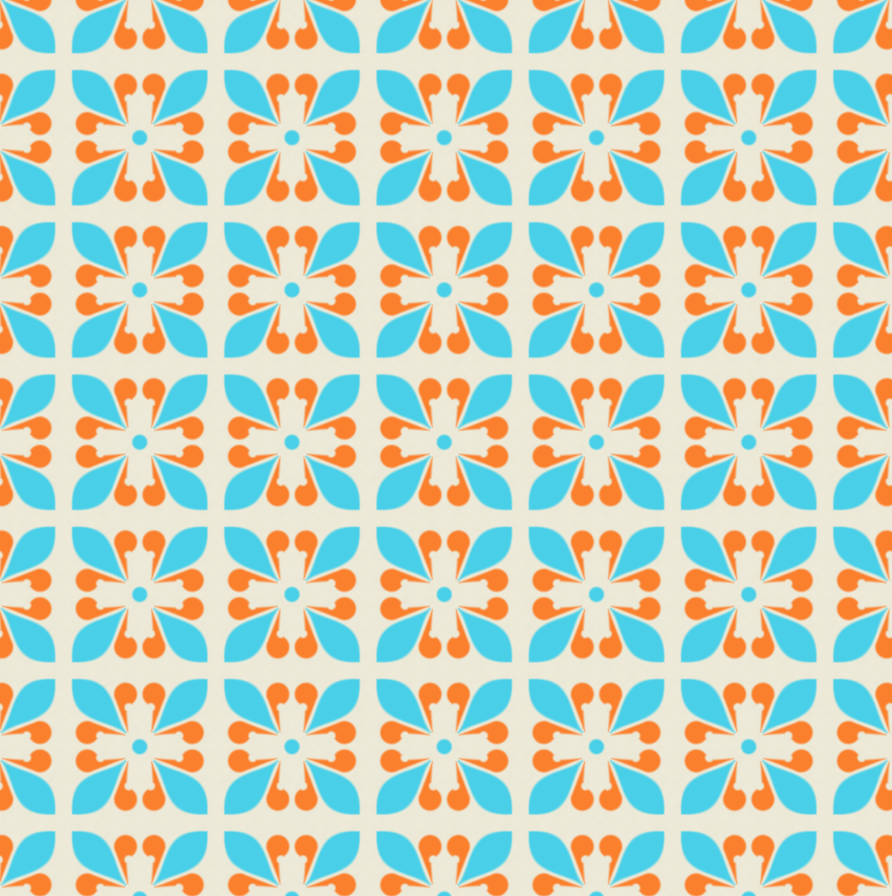
This pattern is drawn by a WebGL 2 fragment shader. Its source:

```glsl
#version 300 es
precision highp float;
// Floral tile grid: blue diagonal leaves, paired orange scrolls and a blue centre dot on cream.

uniform vec2 u_resolution;
out vec4 outColor;

const float TILES_DOWN = 5.885;
const vec2 GRID_SHIFT = vec2(-0.0115, 0.038);
const vec3 CREAM = vec3(0.925, 0.913, 0.845);
const vec3 BLUE = vec3(0.285, 0.815, 0.91);
const vec3 ORANGE = vec3(0.985, 0.50, 0.175);

float disc(vec2 p, vec2 centre, float radius) {
    return length(p - centre) - radius;
}

// Leaf along the diagonal: slender base, full shoulder, right-angled tip.
float leaf(vec2 p, float base, float shoulder, float tip, float halfWidth) {
    float along = (p.x + p.y) * 0.70711;
    float across = abs(p.x - p.y) * 0.70711;
    float taper = max(along - shoulder, 0.0) / (tip - shoulder);
    float width = halfWidth * (smoothstep(base, shoulder, along) - taper * taper);
    return max((across - width) * 0.85, base + 0.03 - along);
}

// Scroll beside the vertical axis: round head with a tail narrowing inward.
float scroll(vec2 p, float tailStart, float tailLength) {
    float t = (p.y - tailStart) / tailLength;
    float outer = 0.078 + 0.085 * t;
    float inner = outer - 0.07 * t;
    float tail = max(max(p.x - outer, inner - p.x) * 0.93, abs(t - 0.5) * tailLength - 0.5 * tailLength);
    float head = disc(p, vec2(0.093, 0.345), 0.075);
    float hollow = disc(p, vec2(0.072, 0.258), 0.028);
    return max(min(head, tail), -hollow);
}

float coverage(float d, float softness) {
    return 1.0 - smoothstep(-softness, softness, d);
}

// Faint paper mottling from layered sines.
float mottling(vec2 p) {
    float sum = 0.0;
    float weight = 0.5;
    for (int i = 0; i < 3; i++) {
        sum += weight * sin(p.x + 1.7 * sin(p.y)) * sin(p.y + 1.3 * sin(p.x));
        p = mat2(1.6, 1.2, -1.2, 1.6) * p + 2.3;
        weight *= 0.5;
    }
    return sum;
}

void main() {
    vec2 grid = (gl_FragCoord.xy - 0.5 * u_resolution) / u_resolution.y * TILES_DOWN - GRID_SHIFT;
    vec2 cell = fract(grid + 0.5) - 0.5;
    float softness = max(0.011, 0.8 * TILES_DOWN / u_resolution.y);

    // Fold the tile into one quadrant, then into one eighth.
    vec2 quadrant = abs(cell);
    vec2 eighth = vec2(min(quadrant.x, quadrant.y), max(quadrant.x, quadrant.y));

    float blueShape = min(leaf(quadrant, 0.10, 0.44, 0.627, 0.108), disc(cell, vec2(0.0), 0.049));
    float orangeShape = scroll(eighth, 0.10, 0.22);

    vec3 color = CREAM + 0.008 * mottling(grid * 38.0);
    color = mix(color, ORANGE, coverage(orangeShape, softness));
    color = mix(color, BLUE, coverage(blueShape, softness));
    outColor = vec4(color, 1.0);
}
```
